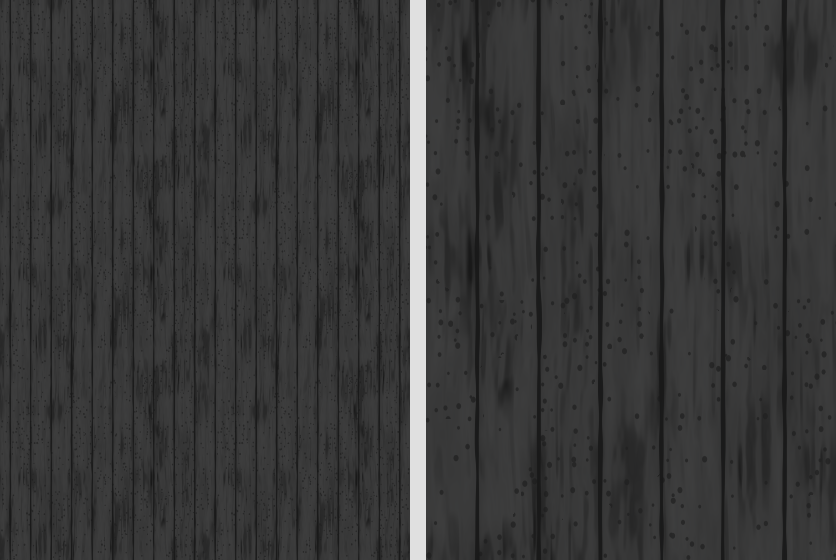
Left: the whole. Right: its middle third, enlarged.
A WebGL 2 fragment shader for this texture:

```glsl
#version 300 es
precision highp float;
uniform vec2 u_resolution;
out vec4 outColor;

float hash(vec2 p) {
    vec3 q = fract(vec3(p.xyx) * vec3(0.1031, 0.1030, 0.0973));
    q += dot(q, q.yzx + 33.33);
    return fract((q.x + q.y) * q.z);
}

// Value noise that wraps after one tile; cells = lattice size per tile
float tileNoise(vec2 tile, vec2 cells, float seed) {
    vec2 p = tile * cells;
    vec2 i = floor(p);
    vec2 f = fract(p);
    f = f * f * (3.0 - 2.0 * f);
    vec2 a = mod(i, cells) + seed;
    vec2 b = mod(i + 1.0, cells) + seed;
    return mix(mix(hash(a), hash(vec2(b.x, a.y)), f.x),
               mix(hash(vec2(a.x, b.y)), hash(b), f.x), f.y);
}

// Small pits, gathered where the density is high
float pits(vec2 tile, float cells, float density, float seed, float pixel) {
    vec2 p = tile * cells;
    vec2 id = mod(floor(p), cells) + seed;
    vec2 center = 0.25 + 0.5 * vec2(hash(id + 11.3), hash(id + 47.9));
    float radius = mix(0.0020, 0.0042, hash(id + 83.1));
    vec2 offset = (fract(p) - center) / cells * vec2(1.0, 0.8);
    float dot1 = 1.0 - smoothstep(radius - pixel * 0.6, radius + pixel * 0.6, length(offset));
    return dot1 * step(hash(id + 5.7), density);
}

void main() {
    // Two tiles across, anchored at the top edge; ten planks per tile
    float pixel = 2.0 / u_resolution.x;
    vec2 tile = vec2(gl_FragCoord.x, gl_FragCoord.y - u_resolution.y) * pixel;

    // Grain bends slightly along the planks
    vec2 bent = tile;
    bent.x += 0.010 * (tileNoise(tile, vec2(10.0, 5.0), 3.0) - 0.5);

    // Broad shading and long streaks
    float patches = tileNoise(bent, vec2(20.0, 6.0), 17.0);
    float worn = smoothstep(0.42, 0.88, patches);
    float broad = tileNoise(bent, vec2(54.0, 5.0), 31.0);
    float fine = tileNoise(bent, vec2(130.0, 12.0), 59.0);
    float hair = tileNoise(bent, vec2(180.0, 34.0), 97.0);
    float streak = smoothstep(0.52, 0.92, 0.65 * fine + 0.35 * hair + 0.18 * worn);
    float crack = smoothstep(0.76, 0.94, tileNoise(bent, vec2(95.0, 9.0), 131.0));

    float shade = 0.237 - 0.016 * smoothstep(0.4, 0.9, broad) - 0.014 * worn;
    shade += 0.014 * (hair - 0.5);
    shade -= streak * mix(0.028, 0.060, worn);
    shade -= crack * mix(0.025, 0.060, worn);

    // Pits in two sizes of lattice
    float cluster = smoothstep(0.3, 0.85, tileNoise(tile, vec2(14.0, 9.0), 151.0));
    float pitting = max(pits(tile, 40.0, 0.08 + 0.36 * cluster, 181.0, pixel),
                        pits(tile + 0.013, 58.0, 0.03 + 0.18 * cluster, 263.0, pixel));
    shade = mix(shade, 0.125, 0.72 * pitting);

    // Dark joints between planks, uneven in width and edge
    float wobble = 0.0022 * (tileNoise(tile, vec2(10.0, 16.0), 307.0) - 0.5);
    float joint = abs(fract((tile.x + wobble) * 10.0) - 0.5) / 10.0;
    float halfWidth = mix(0.0018, 0.0046, tileNoise(tile, vec2(10.0, 22.0), 331.0));
    float edge = 0.6 * pixel;
    float line = 1.0 - smoothstep(halfWidth - edge, halfWidth + edge, joint);
    shade -= 0.030 * exp(-joint * 170.0);
    shade = mix(shade, 0.095, 0.92 * line);

    outColor = vec4(vec3(shade) * vec3(0.998, 1.0, 1.002), 1.0);
}
```
